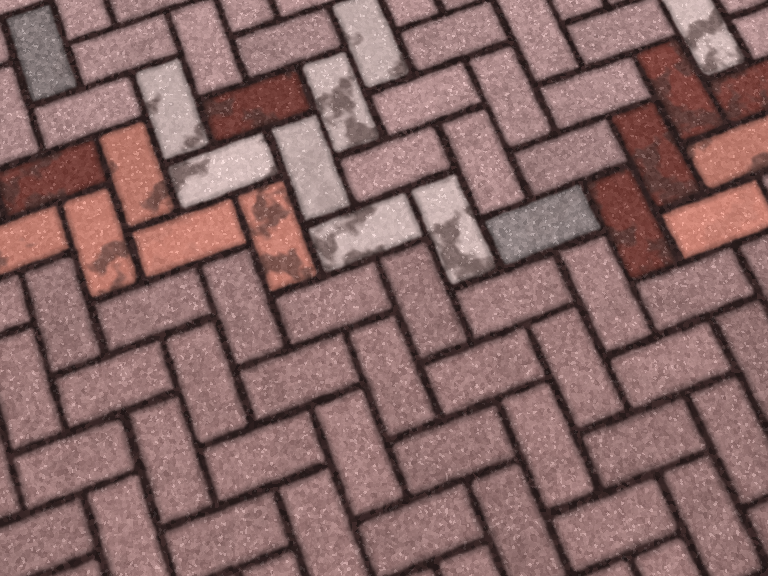
Give the GLSL for this texture, as a Shadertoy shader.

```glsl
// Weathered herringbone brick paving seen at a slant, with strips of replaced bricks.

// Paving plane: brick grid (one unit = a brick's width) to canvas, y down, width 1
const mat3 GRID_TO_CANVAS = mat3(0.0720, -0.0237, 0.0055,
                                 0.0190,  0.0620, -0.0175,
                                 0.4336,  0.3945, 1.0);
const vec2  GRID_SHIFT   = vec2(1.0, 0.5);
const float JOINT        = 0.062;  // half width of a joint
const float EDGE_SOFT    = 0.035;
const float EDGE_GRIME   = 0.13;   // reach of the dirt along brick edges
const float WOBBLE       = 0.014;
const float GRAIN_SCALE  = 13.0;
const float GRAIN_AMOUNT = 0.19;
const float STRIP_RADIUS = 0.040;

const vec3 BRICK_NEAR = vec3(0.605, 0.468, 0.462);
const vec3 BRICK_FAR  = vec3(0.685, 0.550, 0.548);
const vec3 PALE       = vec3(0.790, 0.700, 0.690);
const vec3 ORANGE     = vec3(0.770, 0.500, 0.445);
const vec3 DARK_RED   = vec3(0.470, 0.255, 0.230);
const vec3 GREY       = vec3(0.540, 0.490, 0.490);
const vec3 SOIL       = vec3(0.190, 0.130, 0.128);
const vec3 STAIN      = vec3(0.300, 0.225, 0.215);

float hash(vec2 p) {
    vec3 q = fract(p.xyx * 0.1031);
    q += dot(q, q.yzx + 33.33);
    return fract((q.x + q.y) * q.z);
}

// Cellular noise: random value of the nearest grain
float grain(vec2 p) {
    vec2 cell = floor(p);
    float nearest = 9.0, value = 0.0;
    for (int y = -1; y <= 1; y++)
    for (int x = -1; x <= 1; x++) {
        vec2 id = cell + vec2(x, y);
        vec2 d = id + vec2(hash(id), hash(id + 71.0)) - p;
        float dist = dot(d, d);
        if (dist < nearest) { nearest = dist; value = hash(id + 137.0); }
    }
    return value;
}

// Layered, warped sines, about -1 to 1
float mottle(vec2 p) {
    float sum = 0.0, amp = 0.55;
    for (int i = 0; i < 4; i++) {
        sum += amp * sin(p.x + 1.6 * sin(p.y));
        p = mat2(1.3, 1.5, -1.5, 1.3) * p + 2.7;
        amp *= 0.6;
    }
    return sum;
}

float roundBox(vec2 p, vec2 halfSize, float radius) {
    vec2 d = abs(p) - halfSize + radius;
    return length(max(d, 0.0)) + min(max(d.x, d.y), 0.0) - radius;
}

// 1 when a brick centre lies in the strip from a to b
float strip(vec2 c, vec2 a, vec2 b) {
    vec2 ab = b - a;
    float t = clamp(dot(c - a, ab) / dot(ab, ab), 0.0, 1.0);
    return step(length(c - a - ab * t), STRIP_RADIUS);
}

void mainImage(out vec4 fragColor, in vec2 fragCoord) {
    vec2 uv = fragCoord / iResolution.xy;
    vec2 canvas = vec2(uv.x, 0.75 * (1.0 - uv.y));
    vec3 h = inverse(GRID_TO_CANVAS) * vec3(canvas, 1.0);
    vec2 grid = h.xy / h.z + GRID_SHIFT;

    // Herringbone: four cells along a row are brick, brick, upright, upright
    vec2 cell = floor(grid);
    float k = mod(cell.x + cell.y, 4.0);
    bool upright = k > 1.5;
    vec2 along = upright ? vec2(0.0, 1.0) : vec2(1.0, 0.0);
    vec2 id = cell - along * mod(k, 2.0);
    vec2 halfSize = 0.5 + 0.5 * along;
    vec2 p = grid - id - halfSize;
    vec3 c = GRID_TO_CANVAS * vec3(id + halfSize - GRID_SHIFT, 1.0);
    vec2 centre = c.xy / c.z;
    float seed = hash(id + 19.0);

    // Slightly shifted, turned and ragged outline
    vec2 q = p + 0.035 * (vec2(seed, hash(id + 53.0)) - 0.5);
    q += (hash(id + 87.0) - 0.5) * 0.035 * vec2(-p.y, p.x);
    float dist = roundBox(q, halfSize - JOINT, mix(0.04, 0.13, seed * seed));
    dist += WOBBLE * mottle(grid * 8.0);

    // Strips of replaced bricks
    float pale = max(strip(centre, vec2(0.495, 0.055), vec2(0.406, 0.219)),
                 max(strip(centre, vec2(0.224, 0.156), vec2(0.590, 0.312)),
                     strip(centre, vec2(0.920, 0.042), vec2(0.980, 0.033))));
    float orange = max(strip(centre, vec2(0.026, 0.312), vec2(0.358, 0.309)),
                   max(strip(centre, vec2(0.176, 0.224), vec2(0.124, 0.316)),
                       strip(centre, vec2(0.961, 0.195), vec2(0.935, 0.284))));
    float red = max(max(strip(centre, vec2(0.888, 0.117), vec2(0.827, 0.293)),
                        strip(centre, vec2(0.976, 0.110), vec2(0.990, 0.100))),
                    max(strip(centre, vec2(0.030, 0.234), vec2(0.062, 0.228)),
                        strip(centre, vec2(0.336, 0.135), vec2(0.340, 0.134))));
    float grey = max(strip(centre, vec2(0.048, 0.065), vec2(0.050, 0.070)),
                     strip(centre, vec2(0.705, 0.298), vec2(0.710, 0.297)));
    float worn = max(pale, max(orange, red));

    vec3 brick = mix(BRICK_NEAR, BRICK_FAR, smoothstep(0.55, 0.05, centre.y));
    brick = mix(brick, PALE, pale);
    brick = mix(brick, ORANGE, orange);
    brick = mix(brick, DARK_RED, red);
    brick = mix(brick, GREY, grey);
    brick *= 0.94 + 0.12 * hash(id + 31.0);

    // Stains, stone grains and grimy edges
    float blotch = smoothstep(0.15, 0.75, mottle(p * 2.6 + seed * 40.0));
    brick = mix(brick, STAIN, blotch * mix(0.10, 0.62, worn * step(0.35, seed)));
    float coarse = grain(grid * GRAIN_SCALE);
    float fine = grain(grid * GRAIN_SCALE * 1.9 + 40.0);
    float speckle = 0.6 * coarse + 0.4 * fine - 0.5;
    brick += GRAIN_AMOUNT * mix(1.0, 0.6, worn) * speckle * vec3(1.0, 0.93, 0.92);
    brick += 0.10 * smoothstep(0.93, 0.97, fine);
    brick *= mix(0.72, 1.0, smoothstep(0.0, EDGE_GRIME, -dist));

    vec3 soil = SOIL * (0.7 + 0.6 * coarse) + 0.07 * smoothstep(0.9, 0.96, fine);
    float soft = max(EDGE_SOFT, fwidth(grid.x));
    fragColor = vec4(mix(brick, soil, smoothstep(-soft, soft, dist)), 1.0);
}
```
